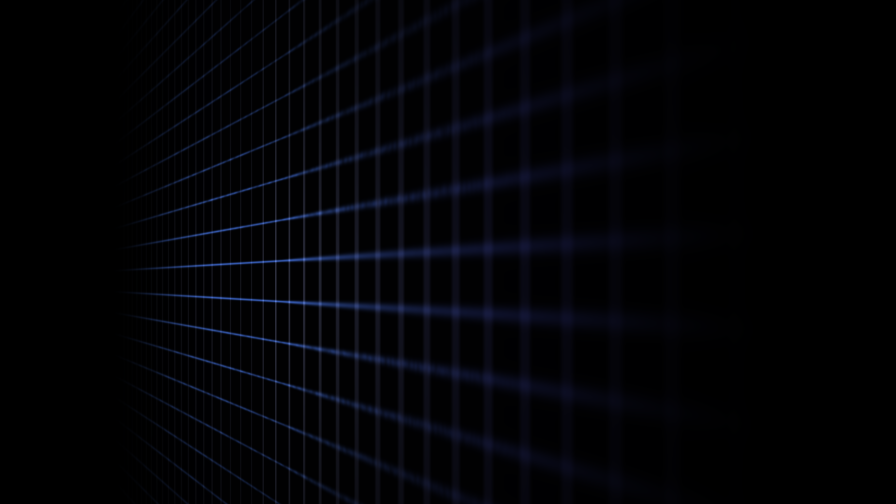
A WebGL 2 fragment shader for this background:

```glsl
#version 300 es
precision highp float;
// A dark wall of glowing blue grid lines in perspective, blurring toward the right.
uniform vec2 u_resolution;
out vec4 outColor;

vec2 randomGradient(vec2 cell) {
    float angle = 6.2832 * fract(sin(dot(cell, vec2(127.1, 311.7))) * 43758.5);
    return vec2(cos(angle), sin(angle));
}

float gradientNoise(vec2 p) {
    vec2 i = floor(p), f = fract(p);
    vec2 blend = f * f * f * (f * (f * 6.0 - 15.0) + 10.0);
    vec2 e = vec2(0.0, 1.0);
    float low = mix(dot(randomGradient(i), f),
                    dot(randomGradient(i + e.yx), f - e.yx), blend.x);
    float high = mix(dot(randomGradient(i + e), f - e),
                     dot(randomGradient(i + e.yy), f - e.yy), blend.x);
    return mix(low, high, blend.y);
}

void main() {
    vec2 p = gl_FragCoord.xy / u_resolution.y;
    p.x += 0.5 * (16.0 / 9.0 - u_resolution.x / u_resolution.y);
    float pixel = 1.0 / u_resolution.y;

    // Wall coordinates: the rails share a vanishing point left of the canvas
    float spread = max(p.x + 0.127, 0.05);
    float rise = p.y - 0.442;
    float slope = rise / spread;
    float rail = abs(fract(slope / 0.118) - 0.5) * 0.118 * spread * inversesqrt(1.0 + slope * slope);
    float post = (0.5 - abs(fract(17.53 / spread) - 0.5)) * spread * spread / 17.53;

    // Depth of field widens the lines and spreads out their light
    float defocus = max(p.x - 0.56, 0.0);
    float railWidth = max(0.0022 + 0.031 * defocus, 0.6 * pixel);
    float postWidth = max(0.0019 + 0.023 * defocus, 0.6 * pixel);
    float railGlow = exp(-pow(rail / railWidth, 2.0)) * min(0.0025 / (railWidth + 0.0008), 0.68);
    float postGlow = (1.0 - smoothstep(0.3 * postWidth, 1.25 * postWidth, post))
                   * 0.0012 / (postWidth + 0.0033);
    postGlow *= mix(0.4, 1.0, smoothstep(0.5, 0.545, p.x));

    // Light fades above and below the horizon and at both ends of the wall
    float falloff = 1.0 / (1.0 + mix(18.0, 4.0, smoothstep(0.4, 1.1, p.x)) * rise * rise);
    float ends = smoothstep(0.22, 0.44, p.x) * (1.0 - smoothstep(0.95, 1.55, p.x));

    // Fine upright grain breaks up the rails where they leave focus
    float grain = gradientNoise(p * vec2(130.0, 25.0));
    railGlow *= 1.0 + 0.7 * grain * (1.0 - smoothstep(0.7, 1.1, p.x)) * smoothstep(0.03, 0.2, abs(rise));

    float far = smoothstep(0.55, 1.15, p.x);
    vec3 railColor = mix(vec3(0.30, 0.51, 1.0), vec3(0.32, 0.38, 1.0), far);
    vec3 postColor = mix(vec3(0.74, 0.77, 1.0), vec3(0.42, 0.42, 1.0), far);
    vec3 color = railColor * railGlow * falloff + postColor * postGlow * sqrt(falloff);
    color = color * ends + vec3(0.002, 0.002, 0.007) * ends;
    outColor = vec4(color, 1.0);
}
```
